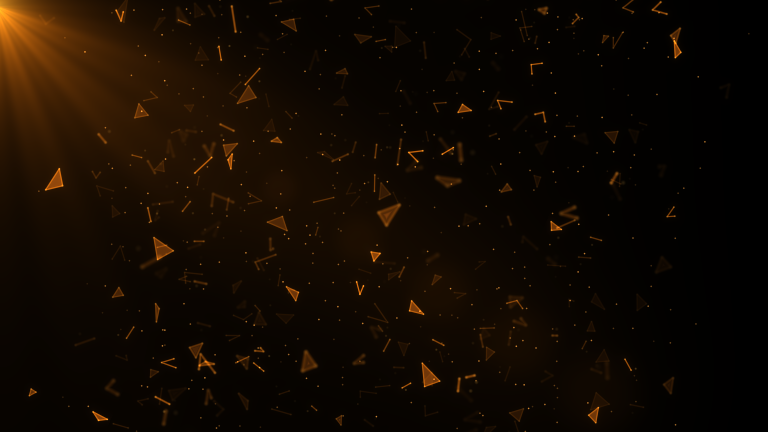
Reproduce this background procedurally as a Shadertoy shader.

```glsl
float hash(vec2 p) {
    return fract(sin(dot(p, vec2(127.1, 311.7))) * 43758.5453);
}

float segment(vec2 p, vec2 a, vec2 b) {
    vec2 ab = b - a;
    return length(p - a - ab * clamp(dot(p - a, ab) / dot(ab, ab), 0.0, 1.0));
}

float side(vec2 p, vec2 a, vec2 b) {
    return (b.x - a.x) * (p.y - a.y) - (b.y - a.y) * (p.x - a.x);
}

// Share of cells that hold something, thinning toward both sides
float coverage(vec2 p) {
    return smoothstep(0.0, 0.5, p.x) * smoothstep(1.7, 1.3, p.x);
}

vec2 corner(vec2 id, float k) {
    float angle = 6.283 * hash(id + 3.7) + k * 1.9 + 1.4 * hash(id + k * 5.1);
    float reach = 0.07 + 0.2 * hash(id + k * 9.3 + 1.9);
    return reach * vec2(cos(angle), sin(angle));
}

// One shard per cell: a filled triangle, a bent wire or a single wire
vec3 shards(vec2 p, mat2 turn, float size, float seed) {
    vec2 q = turn * p / size;
    vec2 cell = floor(q);
    vec2 id = cell + seed * 17.3;
    vec2 home = (cell + 0.5) * size * turn;
    if (hash(id) > 0.38 * coverage(home)) return vec3(0);

    vec2 f = fract(q) - 0.5 - 0.3 * (vec2(hash(id + 2.3), hash(id + 6.1)) - 0.5);
    vec2 a = corner(id, 0.0), b = corner(id, 1.0), c = corner(id, 2.0);
    float kind = hash(id + 8.8);
    float blur = 0.007 * pow(hash(id + 4.4), 4.0);
    float power = 0.1 + 0.9 * pow(hash(id + 7.2), 3.0);
    float soft = 0.0006 + blur + 1.0 / iResolution.y;

    float wire = segment(f, a, b);
    if (kind < 0.6) wire = min(wire, segment(f, b, c));
    float fill = 0.0;
    if (kind < 0.32) {
        wire = min(wire, segment(f, c, a));
        vec3 s = vec3(side(f, a, b), side(f, b, c), side(f, c, a));
        bool inside = min(s.x, min(s.y, s.z)) > 0.0 || max(s.x, max(s.y, s.z)) < 0.0;
        fill = inside ? smoothstep(0.0, soft + blur, wire * size) : 0.0;
    }
    float line = smoothstep(soft, 0.0, wire * size) * 0.004 / (0.004 + blur);
    float knot = min(length(f - a), min(length(f - b), length(f - c))) * size;
    float spark = smoothstep(soft + 0.001, 0.0, knot) * 0.003 / (0.003 + blur);
    float halo = 0.07 * exp(-wire * size * 150.0);

    return power * (vec3(0.75, 0.38, 0.05) * (line + halo)
                  + vec3(0.45, 0.22, 0.04) * fill
                  + vec3(0.35, 0.26, 0.1) * spark);
}

// Fine glowing dust
vec3 dust(vec2 p, float size, float seed) {
    vec2 cell = floor(p / size);
    vec2 id = cell + seed * 23.7;
    if (hash(id) > 0.32 * coverage((cell + 0.5) * size)) return vec3(0);
    vec2 spot = 0.2 + 0.6 * vec2(hash(id + 1.7), hash(id + 5.9));
    float d = length(fract(p / size) - spot) * size;
    float glow = smoothstep(0.001 + 1.0 / iResolution.y, 0.0, d);
    return vec3(0.8, 0.52, 0.2) * glow * (0.15 + 0.85 * hash(id + 8.3));
}

void mainImage(out vec4 fragColor, in vec2 fragCoord) {
    vec2 p = fragCoord / iResolution.y;
    vec2 ray = p - vec2(-0.01, 0.985);
    float d = length(ray);
    float angle = atan(-ray.y, ray.x);

    // Corner light with fanned beams
    float beam = 0.5 + 0.35 * cos((angle - 0.35) * 14.0) + 0.15 * cos(angle * 37.0);
    float core = exp(-d * 12.0);
    float light = 0.75 * core
                + 0.5 * exp(-d * 3.6) * (0.6 + 0.4 * beam) * smoothstep(-0.2, 0.6, angle);

    // Wide diagonal haze with soft lens spots along its axis
    vec2 axis = normalize(vec2(0.84, -0.54));
    float along = dot(ray, axis);
    float across = dot(ray, vec2(-axis.y, axis.x));
    light += 0.085 * exp(-across * across / 0.04 - max(along, 0.0) * 0.4)
           * smoothstep(2.0, 1.2, along);
    for (float i = 0.0; i < 5.0; i++) {
        float radius = 0.06 + 0.02 * i;
        float reach = length(ray - axis * (0.78 + 0.22 * i));
        light += 0.03 * smoothstep(radius, radius * 0.2, reach);
    }

    vec3 color = vec3(0.018, 0.009, 0.001) * smoothstep(1.8, 1.1, p.x);
    color += vec3(1.0, 0.5, 0.05) * light + vec3(0.1, 0.22, 0.12) * core * core;

    // Scattered shards in turned layers, then dust
    for (float i = 0.0; i < 5.0; i++) {
        float t = 0.4 + i * 1.1;
        mat2 turn = mat2(cos(t), sin(t), -sin(t), cos(t));
        color += shards(p, turn, 0.075 + 0.014 * i, i + 1.0);
    }
    for (float i = 0.0; i < 3.0; i++) {
        color += dust(p + i * 0.37 * vec2(0.0, 1.0), 0.045 + 0.012 * i, i + 1.0);
    }

    fragColor = vec4(min(color, 1.0), 1.0);
}
```
